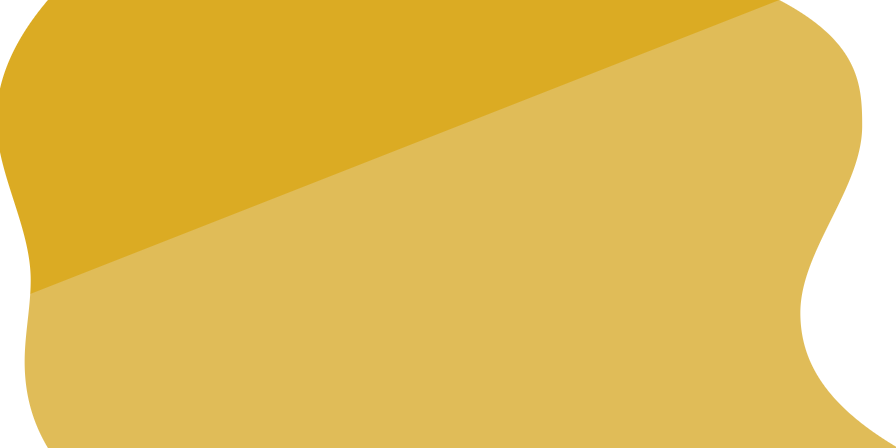
A Shadertoy shader for this background:

```glsl
// Draws a wavy-sided golden panel on white, split by a slanted line into two tones.

const vec3 WHITE = vec3(1.0);
const vec3 PALE_GOLD = vec3(0.878, 0.737, 0.345);
const vec3 DEEP_GOLD = vec3(0.859, 0.670, 0.137);

// Smooth cubic between two knots; a knot holds (height, x, dx/dy).
float hermite(vec3 a, vec3 b, float y) {
    float span = b.x - a.x;
    float t = clamp((y - a.x) / span, 0.0, 1.0);
    float blend = t * t * (3.0 - 2.0 * t);
    float startTangent = t * (1.0 - t) * (1.0 - t);
    float endTangent = t * t * (t - 1.0);
    return mix(a.y, b.y, blend) + span * (startTangent * a.z + endTangent * b.z);
}

// Edge position at height y, through five knots ordered from the bottom up.
float wavyEdge(vec3 knots[5], float y) {
    float x = knots[0].y;
    for (int i = 0; i < 4; i++) {
        if (y >= knots[i].x) x = hermite(knots[i], knots[i + 1], y);
    }
    return x;
}

// Antialiased coverage of the region where the signed value is positive.
float coverage(float signedValue) {
    float pixelWidth = max(length(vec2(dFdx(signedValue), dFdy(signedValue))), 1e-5);
    return clamp(signedValue / pixelWidth + 0.5, 0.0, 1.0);
}

// Signed distance to the line through a and b, positive on its left side.
float lineSide(vec2 p, vec2 a, vec2 b) {
    vec2 direction = normalize(b - a);
    vec2 offset = p - a;
    return direction.x * offset.y - direction.y * offset.x;
}

void mainImage(out vec4 fragColor, in vec2 fragCoord) {
    // Canvas spans 2 by 1 units
    vec2 p = fragCoord / iResolution.xy * vec2(2.0, 1.0);

    // Side curves
    vec3 leftKnots[5] = vec3[5](
        vec3(0.0, 0.107, -0.6), vec3(0.193, 0.055, 0.0),
        vec3(0.375, 0.0685, 0.0), vec3(0.732, -0.008, 0.0),
        vec3(1.0, 0.107, 0.85));
    vec3 rightKnots[5] = vec3[5](
        vec3(0.0, 2.005, -1.7), vec3(0.302, 1.7865, 0.0),
        vec3(0.719, 1.9245, 0.0), vec3(1.0, 1.7396, -1.9),
        vec3(1.1, 1.55, -1.9));
    float panel = coverage(p.x - wavyEdge(leftKnots, p.y))
                * coverage(wavyEdge(rightKnots, p.y) - p.x);

    // Two-tone fill
    float upper = coverage(lineSide(p, vec2(0.068, 0.344), vec2(1.7396, 1.0)));
    vec3 gold = mix(PALE_GOLD, DEEP_GOLD, upper);

    fragColor = vec4(mix(WHITE, gold, panel), 1.0);
}
```
